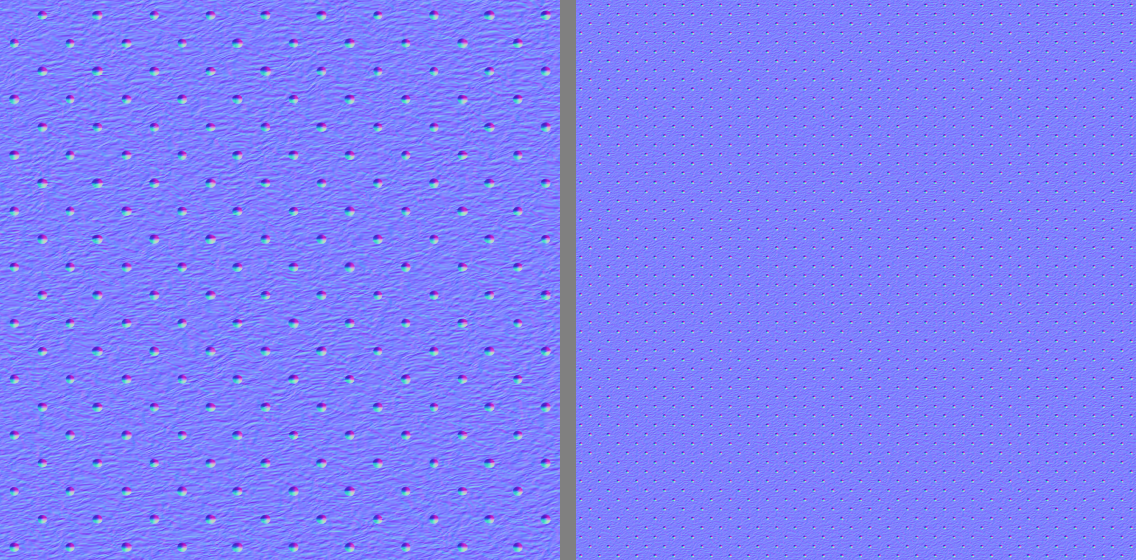
Left: one tile. Right: repeated 3 by 3.
Write a three.js fragment shader that draws this texture map.

```glsl
// Tangent-space normal map of fine leather grain with a staggered grid of studs.
// Grain slope comes from differences of sheared, wrapping value noise;
// each stud is a small four-sided bump, with slight changes of size and outline.
#define REPEATS 10.0          // stud cells across and up, two studs each
#define STUD_RADIUS 0.083     // in cells
#define STUD_SLOPE vec2(0.95, -1.35)
#define STUD_TAIL 0.35        // greatest sideways stretch of the rim
#define GRAIN_CELLS vec2(84.0, 176.0)
#define GRAIN_SHEAR 24.0      // whole rows climbed across the tile
#define GRAIN_HEIGHT 0.0015
#define GRAIN_DETAIL 0.6
#define GRAIN_WARP vec2(0.014, 0.007)
#define GRAIN_STEP 0.0008     // difference step, in tile widths

varying vec2 vUv;

float hash(vec2 p) {
  return fract(sin(dot(p, vec2(127.1, 311.7))) * 43758.5453);
}

// Lattice value that repeats over the tile even when rows are sheared
float latticeValue(vec2 cell, vec2 period, float shear) {
  float turns = floor((cell.x + 0.5) / period.x);
  cell += turns * vec2(-period.x, shear);
  cell.y -= period.y * floor((cell.y + 0.5) / period.y);
  return hash(cell + period);
}

float noise(vec2 uv, vec2 period, float shear) {
  vec2 q = uv * period - vec2(0.0, shear * uv.x);
  vec2 c = floor(q);
  vec2 f = q - c;
  f = f * f * f * (f * (f * 6.0 - 15.0) + 10.0);
  float low = mix(latticeValue(c, period, shear),
                  latticeValue(c + vec2(1.0, 0.0), period, shear), f.x);
  float high = mix(latticeValue(c + vec2(0.0, 1.0), period, shear),
                   latticeValue(c + vec2(1.0, 1.0), period, shear), f.x);
  return mix(low, high, f.y);
}

// Leather creases: short folds and finer ones, bent by a broad warp
float grainHeight(vec2 uv) {
  vec2 bend = vec2(noise(uv, vec2(22.0, 64.0), 0.0), noise(uv, vec2(24.0, 20.0), 0.0));
  uv += GRAIN_WARP * (bend - 0.5);
  float folds = noise(uv, GRAIN_CELLS, GRAIN_SHEAR);
  float detail = noise(uv, GRAIN_CELLS * 2.0, GRAIN_SHEAR * 2.0);
  return GRAIN_HEIGHT * (folds + GRAIN_DETAIL * detail);
}

vec2 grainSlope(vec2 uv) {
  vec2 e = vec2(GRAIN_STEP, 0.0);
  return vec2(grainHeight(uv - e.xy) - grainHeight(uv + e.xy),
              grainHeight(uv + e.yx) - grainHeight(uv - e.yx)) / (2.0 * GRAIN_STEP);
}

// Slope of one stud in four facets; red rises to the right, green falls upward
vec2 studSlope(vec2 d, vec2 id) {
  float column = hash(vec2(id.x, 3.0));
  float side = column < 0.5 ? -1.0 : 1.0;
  float tail = STUD_TAIL * abs(2.0 * column - 1.0) * step(0.0, d.x * side);
  d.x /= 1.0 + tail;
  d /= STUD_RADIUS * mix(0.94, 1.06, hash(id + 17.0));
  float rim = 1.0 - smoothstep(0.75, 1.12, length(d));
  vec2 facet = clamp(d / 0.4, -1.0, 1.0);
  return STUD_SLOPE * facet * rim;
}

void main() {
  vec2 slope = grainSlope(vUv);

  // Two studs per cell give the staggered rows
  vec2 p = vUv * REPEATS;
  vec2 cell = mod(floor(p), REPEATS);
  for (int i = 0; i < 2; i++) {
    float center = 0.25 + 0.5 * float(i);
    slope += studSlope(fract(p) - vec2(center, center - 0.022), cell + center);
  }

  vec3 normal = normalize(vec3(slope, 1.0));
  gl_FragColor = vec4(normal * 0.5 + 0.5, 1.0);
}
```
